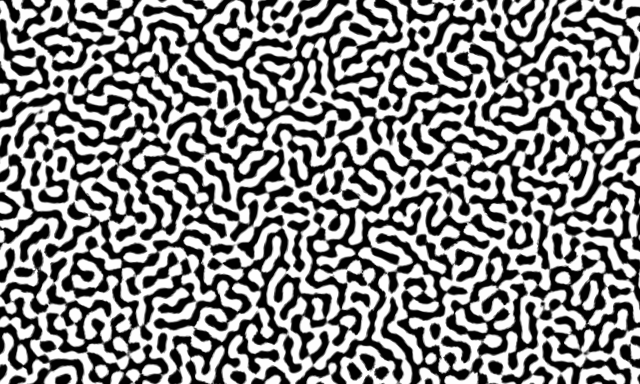
Reproduce this pattern procedurally as a WebGL 2 fragment shader.

```glsl
#version 300 es
precision highp float;
// Draws a black and white labyrinth of worms and dots, as grown by reaction and diffusion.

#define PERIOD 0.039      // stripe spacing, in canvas heights
#define SPREAD 0.5        // relative variation of the spacing
#define WAVES 32          // plane waves in the seed field
#define TAPS 48           // samples of the ring filter
#define REACH 0.9         // filter radius, in periods
#define SATURATION 0.5    // lower values even out the stripes more
#define FLOOR 0.03        // higher values leave more grey at weak spots
#define SOFTNESS 0.53     // half width of the edge ramp
#define WHITE_BIAS 0.07   // shifts the balance towards white
#define INK vec3(0.005)
#define PAPER vec3(0.995)

uniform vec2 u_resolution;
out vec4 fragColor;

const float TAU = 6.2831853;
const float GOLDEN_ANGLE = 2.3999632;
const float FILTER_GAIN = 0.12;
const float RING = 5.4;     // radial frequency of the filter
const float FALLOFF = 1.5;  // decay of the filter

// Integer hash to a value in 0..1
float hash(uint n) {
    n = n * 747796405u + 2891336453u;
    n = ((n >> ((n >> 28u) + 4u)) ^ n) * 277803737u;
    n = (n >> 22u) ^ n;
    return float(n >> 8u) / 16777216.0;
}

// Each wave holds its wave vector (xy) and phase (z)
void makeWaves(out vec3 waves[WAVES]) {
    for (int i = 0; i < WAVES; i++) {
        uint seed = uint(i) * 3u + 101u;
        float angle = 0.5 * TAU * (float(i) + hash(seed)) / float(WAVES);
        float frequency = TAU * (1.0 + SPREAD * (hash(seed + 1u) - 0.5));
        float phase = TAU * hash(seed + 2u);
        waves[i] = vec3(frequency * vec2(cos(angle), sin(angle)), phase);
    }
}

// Random field of one dominant spacing, softly saturated to -1..1
float reaction(vec2 p, vec3 waves[WAVES]) {
    float sum = 0.0;
    for (int i = 0; i < WAVES; i++) {
        sum += cos(dot(waves[i].xy, p) + waves[i].z);
    }
    float field = sum * sqrt(2.0 / float(WAVES));
    return field * inversesqrt(field * field + SATURATION);
}

// Ring-shaped band-pass filter over a sunflower of samples,
// divided by its local amplitude so that all edges are equally sharp
float labyrinth(vec2 p) {
    vec3 waves[WAVES];
    makeWaves(waves);
    float value = 0.0;
    vec2 gradient = vec2(0.0);
    for (int i = 0; i < TAPS; i++) {
        float radius = REACH * sqrt((float(i) + 0.5) / float(TAPS));
        float angle = float(i) * GOLDEN_ANGLE;
        vec2 direction = vec2(cos(angle), sin(angle));
        float decay = exp(-FALLOFF * radius * radius);
        float wave = cos(RING * radius);
        float slope = -RING * sin(RING * radius) - 2.0 * FALLOFF * radius * wave;
        float level = reaction(p + radius * direction, waves);
        value += decay * wave * level;
        gradient -= decay * slope * level * direction;
    }
    float gain = 1.0 / (FILTER_GAIN * float(TAPS));
    value *= gain;
    gradient *= gain / TAU;
    return value * inversesqrt(value * value + dot(gradient, gradient) + FLOOR);
}

void main() {
    vec2 p = gl_FragCoord.xy / u_resolution.y / PERIOD;
    float value = labyrinth(p) + WHITE_BIAS;
    float light = smoothstep(-SOFTNESS, SOFTNESS, value);
    fragColor = vec4(mix(INK, PAPER, light), 1.0);
}
```
